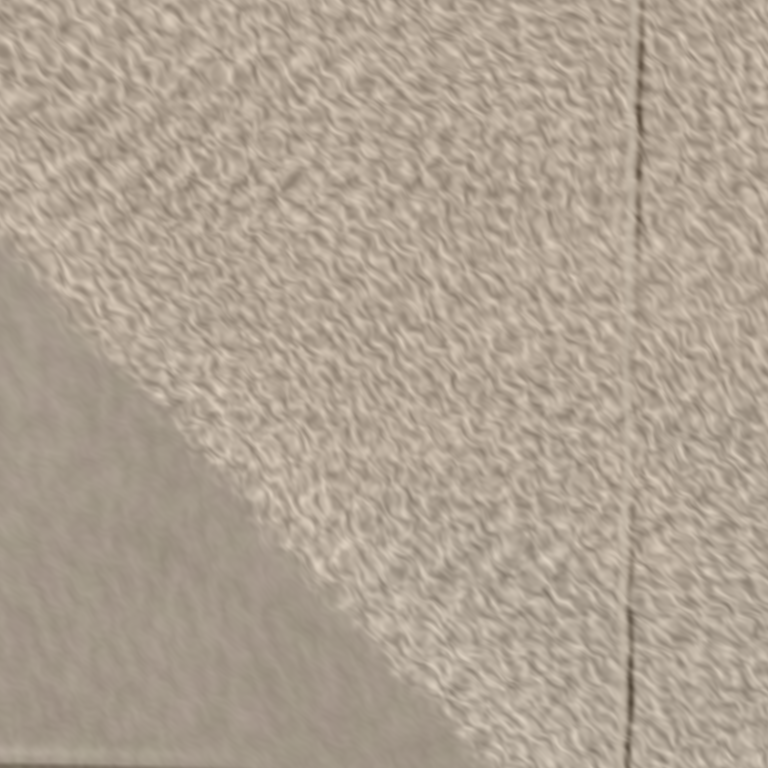
Reproduce this texture procedurally as a Shadertoy shader.

```glsl
// Rough sandy plaster with slanted ridges, a smooth grey corner and an upright seam.

float gradientDot(vec2 cell, vec2 offset) {
    float angle = 6.2832 * fract(sin(dot(cell, vec2(127.1, 311.7))) * 43758.55);
    return dot(vec2(cos(angle), sin(angle)), offset);
}

float gradientNoise(vec2 p) {
    vec2 i = floor(p), f = fract(p);
    vec2 u = f * f * f * (f * (f * 6.0 - 15.0) + 10.0);
    vec2 e = vec2(0.0, 1.0);
    return mix(mix(gradientDot(i, f), gradientDot(i + e.yx, f - e.yx), u.x),
               mix(gradientDot(i + e.xy, f - e.xy), gradientDot(i + e.yy, f - e.yy), u.x), u.y);
}

// Noise stretched along a direction; freq holds cells along and across it
float streaks(vec2 p, float angle, vec2 freq) {
    vec2 along = vec2(cos(angle), sin(angle));
    vec2 across = vec2(-along.y, along.x);
    return gradientNoise(vec2(dot(p, along), dot(p, across)) * freq + 57.3);
}

// Soft line profile around zero
float band(float d, float width) {
    return exp(-d * d / (width * width));
}

void mainImage(out vec4 fragColor, in vec2 fragCoord) {
    vec2 uv = fragCoord / iResolution.xy;

    // Bend the ridges slowly, then let them wiggle
    vec2 slowBend = vec2(gradientNoise(uv * 3.0 + 4.7), gradientNoise(uv * 3.0 + 19.2));
    vec2 wiggle = vec2(gradientNoise(uv * 36.0 + 8.1), gradientNoise(uv * 36.0 + 31.6));
    vec2 p = uv + 0.04 * slowBend + 0.007 * wiggle;

    // Ridges of the rough coat
    float coarse = streaks(p, -0.86, vec2(40.0, 98.0));
    float fine = streaks(p + 0.37, -0.75, vec2(75.0, 150.0));
    float relief = coarse + 0.5 * fine;
    float patches = gradientNoise(uv * 5.0 + 2.4) + 0.6 * gradientNoise(uv * 13.0 + 7.9);
    vec3 warmSand = vec3(0.700, 0.645, 0.583);
    vec3 greySand = vec3(0.695, 0.650, 0.593);
    vec3 rough = mix(warmSand, greySand, smoothstep(0.6, 0.1, uv.y + 0.3 * patches));
    rough += relief * vec3(0.200, 0.198, 0.192) + 0.022 * patches;

    // Faint mottling of the smooth corner
    float mottle = streaks(p, -1.2, vec2(26.0, 62.0)) + 0.5 * fine;
    float tint = gradientNoise(uv * 22.0 + 41.0);
    vec3 smoothCoat = vec3(0.632, 0.588, 0.534) + 0.045 * mottle + 0.022 * patches;
    smoothCoat += tint * vec3(0.012, -0.006, 0.014);

    // Ragged diagonal border, with a paler rim on the rough side
    float border = (uv.y - 0.69 + 1.09 * uv.x) * 0.68;
    border += 0.018 * gradientNoise(uv * 11.0 + 3.3) + 0.012 * coarse;
    vec3 color = mix(smoothCoat, rough, smoothstep(-0.022, 0.024, border));
    color += 0.022 * band(border - 0.06, 0.045);

    // Seam: pale lip on the left, broken dark gap on the right
    float seamX = uv.x - 0.808 - 0.019 * pow(uv.y, 1.3) - 0.005 * gradientNoise(vec2(uv.y * 16.0, 5.5));
    float gapDepth = 0.05 + 0.17 * smoothstep(0.2, 0.75, abs(uv.y - 0.47) * 2.0);
    gapDepth *= 0.85 + 0.9 * gradientNoise(vec2(uv.y * 28.0, 9.5));
    float lip = band(seamX, 0.0055);
    color = mix(color, vec3(0.755, 0.708, 0.645) + 0.05 * relief, 0.75 * lip);
    color -= gapDepth * band(seamX - 0.011, 0.0048);

    // Pale ledge along the lower left edge, dark below it
    float ledgeY = uv.y - 0.021 + 0.018 * uv.x;
    float ledgeFade = smoothstep(0.42, 0.05, uv.x);
    color += 0.055 * ledgeFade * band(ledgeY, 0.009);
    color -= 0.17 * ledgeFade * smoothstep(-0.011, -0.019, ledgeY);

    fragColor = vec4(clamp(color, 0.0, 1.0), 1.0);
}
```
